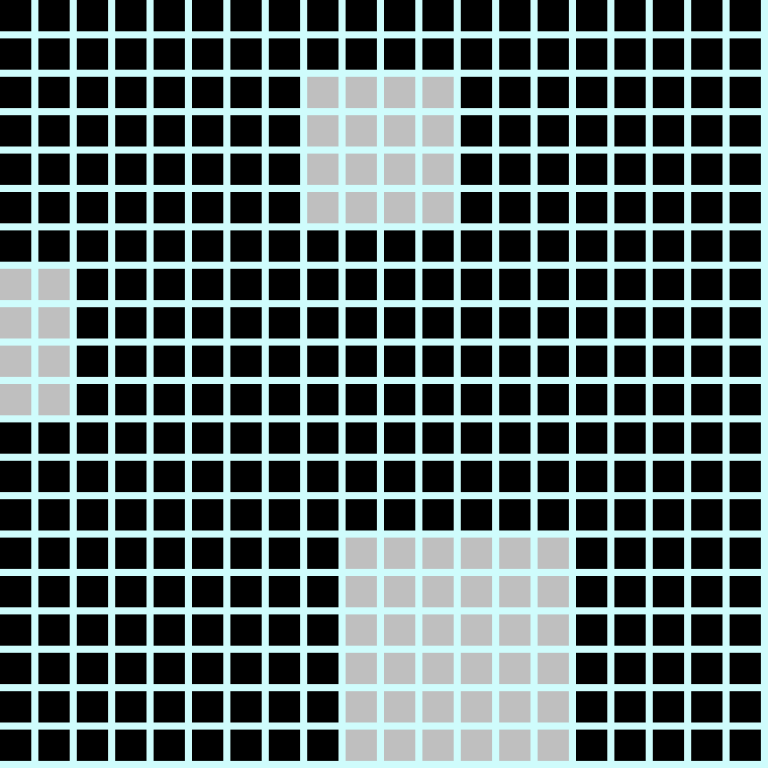
A WebGL 1 fragment shader for this pattern:

```glsl
precision highp float;
// Pale cyan grid over black square cells, with three square blocks of grey cells.

uniform vec2 u_resolution;

const float CELLS = 20.0;       // repeats across and down
const float TILE_WIDTH = 0.815; // filled part of a cell; the rest is line
const vec3 LINE_COLOR = vec3(0.81, 0.99, 0.99);
const vec3 DARK_COLOR = vec3(0.0);
const vec3 GREY_COLOR = vec3(0.75);

// Antialiased coverage of one square tile per cell, anchored at the cell corner.
float tileCoverage(vec2 p, float width, vec2 pixel) {
  vec2 fromCenter = fract(p - 0.5 * width + 0.5) - 0.5;
  vec2 inside = clamp((0.5 * width - abs(fromCenter)) / pixel + 0.5, 0.0, 1.0);
  return inside.x * inside.y;
}

// 1 when the cell lies in the square block starting at corner, else 0.
float inBlock(vec2 cell, vec2 corner, float size) {
  vec2 inside = step(corner, cell) * step(cell, corner + size - 1.0);
  return inside.x * inside.y;
}

void main() {
  // Cell coordinates, counted from the top left
  vec2 uv = gl_FragCoord.xy / u_resolution;
  vec2 p = vec2(uv.x, 1.0 - uv.y) * CELLS;
  vec2 pixel = CELLS / u_resolution;

  // Keep the cell index steady where an antialiased edge crosses a boundary
  vec2 cell = floor(p + 0.5 * (1.0 - TILE_WIDTH));

  // Grey blocks; the second is cut by the left border
  float grey = inBlock(cell, vec2(8.0, 2.0), 4.0);
  grey = max(grey, inBlock(cell, vec2(-2.0, 7.0), 4.0));
  grey = max(grey, inBlock(cell, vec2(9.0, 14.0), 6.0));

  vec3 tileColor = mix(DARK_COLOR, GREY_COLOR, grey);
  vec3 color = mix(LINE_COLOR, tileColor, tileCoverage(p, TILE_WIDTH, pixel));
  gl_FragColor = vec4(color, 1.0);
}
```
